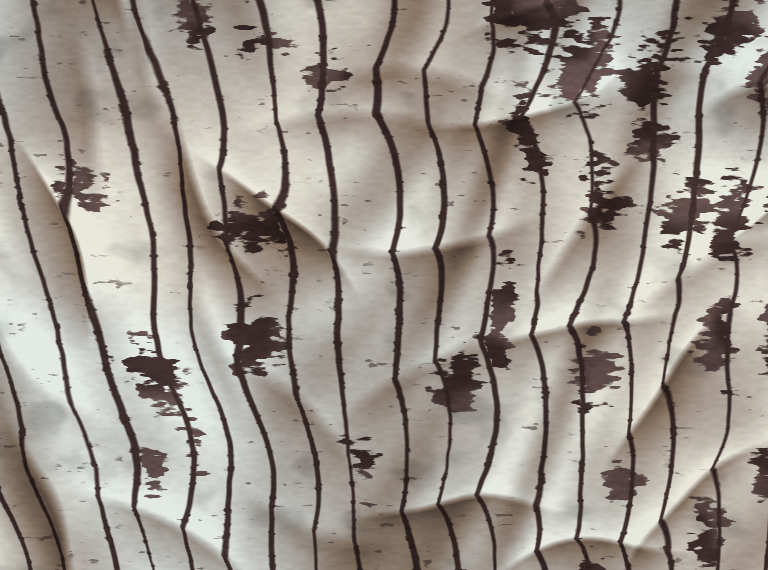
A Shadertoy shader for this texture:

```glsl
#define STRIPE_GAP 0.102
#define STRIPE_HALF 0.0050
#define PATCH_STEP 0.27
#define PATCH_CHANCE 0.44
#define FOLD_CELL vec2(0.22, 0.24)
#define FOLD_DEPTH 0.56
#define FOLD_PULL 0.040
#define SWELL_DEPTH 0.62
#define BASE_LIGHT 0.625
#define INK_DARK vec3(0.180, 0.125, 0.122)
#define INK_WORN vec3(0.340, 0.265, 0.260)

float hash(vec2 p) {
    vec3 q = fract(vec3(p.xyx) * 0.1031);
    q += dot(q, q.yzx + 33.33);
    return fract((q.x + q.y) * q.z);
}

float noise(vec2 p) {
    vec2 i = floor(p), f = fract(p);
    f = f * f * (3.0 - 2.0 * f);
    return mix(mix(hash(i), hash(i + vec2(1, 0)), f.x),
               mix(hash(i + vec2(0, 1)), hash(i + vec2(1, 1)), f.x), f.y);
}

float fbm(vec2 p) {
    float sum = 0.0, amp = 0.53;
    for (int i = 0; i < 4; i++) {
        sum += amp * noise(p);
        p = mat2(1.6, 0.3, -0.3, 1.9) * p + 7.3;
        amp *= 0.5;
    }
    return sum;
}

// Folds run down-right on the left side and up-right on the right side
float foldAngle(float x) {
    return mix(-1.1, 0.75, smoothstep(0.1, 1.25, x));
}

// x: signed shading of the creases, y: how far they pull the cloth
vec2 folds(vec2 p) {
    vec2 total = vec2(0);
    vec2 home = floor(p / FOLD_CELL);
    for (int j = -1; j <= 1; j++)
    for (int i = -1; i <= 1; i++) {
        vec2 cell = home + vec2(i, j);
        float size = hash(cell + 21.7);
        vec2 center = (cell + 0.2 + 0.6 * vec2(hash(cell + 3.1), hash(cell + 9.4))) * FOLD_CELL;
        float a = foldAngle(center.x) + 1.0 * (hash(cell + 15.2) - 0.5);
        vec2 q = mat2(cos(a), -sin(a), sin(a), cos(a)) * (p - center);
        q.y += (hash(cell + 31.0) - 0.5) * 3.0 * q.x * q.x + 0.03 * (noise(p * 7.0 + cell) - 0.5);
        float reach = smoothstep(0.22, 0.03, abs(q.x)) * smoothstep(0.19, 0.08, abs(q.y));
        float fall = exp(-abs(q.y) / (q.y > 0.0 ? 0.055 : 0.042));
        float side = clamp(q.y / mix(0.020, 0.005, size), -1.0, 0.75);
        total += reach * fall * (0.35 + 0.65 * size) * vec2(side, 1.0);
    }
    return total;
}

// Cloth colour from deep shadow to highlight
vec3 clothColor(float t) {
    vec3 c = mix(vec3(0.29, 0.23, 0.20), vec3(0.51, 0.44, 0.38), clamp(t / 0.32, 0.0, 1.0));
    c = mix(c, vec3(0.62, 0.58, 0.55), clamp((t - 0.32) / 0.20, 0.0, 1.0));
    c = mix(c, vec3(0.74, 0.73, 0.71), clamp((t - 0.52) / 0.20, 0.0, 1.0));
    return mix(c, vec3(0.90, 0.91, 0.885), clamp((t - 0.72) / 0.22, 0.0, 1.0));
}

// Blots that hang on the stripes: positive inside
float blots(vec2 cloth) {
    float best = -2.0;
    vec2 size = vec2(STRIPE_GAP, PATCH_STEP);
    vec2 home = floor(cloth / size);
    for (int j = -1; j <= 1; j++)
    for (int i = -1; i <= 1; i++) {
        vec2 cell = home + vec2(i, j);
        if (hash(cell + 51.3) > PATCH_CHANCE) continue;
        vec2 center = (cell + vec2(0.5, 0.15 + 0.7 * hash(cell + 5.5))) * size;
        center.x += 0.055 * (hash(cell + 8.8) - 0.5);
        vec2 radius = vec2(mix(0.024, 0.055, hash(cell + 12.1)), mix(0.03, 0.085, hash(cell + 17.9)));
        best = max(best, 1.0 - length((cloth - center) / radius));
    }
    return best;
}

void mainImage(out vec4 fragColor, in vec2 fragCoord) {
    vec2 p = fragCoord / iResolution.y;
    float soft = max(0.0030, 1.0 / iResolution.y);

    // Light over creases, broad swells and weave
    vec2 fold = folds(p);
    float a = foldAngle(p.x);
    vec2 along = vec2(dot(p, vec2(cos(a), sin(a))), dot(p, vec2(-sin(a), cos(a))));
    float swell = noise(along * vec2(3.0, 9.0) + 4.0) - 0.5;
    float weave = fbm(p * vec2(75.0, 170.0)) - 0.5;
    float light = BASE_LIGHT + FOLD_DEPTH * fold.x + SWELL_DEPTH * swell;
    light += 0.45 * (fbm(p * 3.2 + 11.0) - 0.5) + 0.10 * weave;
    light -= 0.10 * smoothstep(0.6, 1.2, p.y - 0.4 * p.x);

    // Stripe space: lines converge downwards and bend at the creases
    vec2 cloth = p;
    cloth.x -= (1.0 - p.y) * mix(0.32, -0.14, p.x * iResolution.y / iResolution.x);
    cloth.x += FOLD_PULL * fold.y + 0.05 * (noise(p * vec2(3.0, 5.0)) - 0.5);
    float stripe = floor(cloth.x / STRIPE_GAP);
    float d = cloth.x - (stripe + 0.5) * STRIPE_GAP;
    d += 0.030 * (hash(vec2(stripe, 4.0)) - 0.5);
    d += 0.020 * (noise(vec2(stripe * 5.7, p.y * 7.0)) - 0.5);
    d += 0.003 * (noise(vec2(stripe * 9.1, p.y * 45.0)) - 0.5);

    // Dry-brush ink: lines with rough edges plus blots frayed sideways
    float coarse = fbm(p * vec2(17.0, 36.0) + 2.0);
    float fine = fbm(p * vec2(48.0, 125.0) + 30.0);
    float width = STRIPE_HALF * mix(0.6, 1.5, noise(vec2(stripe * 3.3, p.y * 5.0)));
    width += 0.016 * max(0.0, fine - 0.58);
    float line = smoothstep(soft, -soft, abs(d) - width);
    float shape = 0.8 * blots(cloth) + 1.5 * (coarse - 0.5) + 1.5 * (fine - 0.52);
    float blot = smoothstep(-0.06, 0.16, shape);
    float specks = 0.5 * smoothstep(0.70, 0.80, fine) * smoothstep(0.45, 0.65, coarse);

    // Cloth tint, grey smudges and ink
    vec3 color = clothColor(light);
    color *= mix(vec3(1.02, 1.0, 0.97), vec3(0.99, 1.01, 1.015), smoothstep(0.3, 0.7, noise(p * 3.0 + 19.0)));
    color *= 1.0 - 0.14 * smoothstep(0.62, 0.80, fbm(p * 11.0 + 40.0));
    vec3 ink = mix(INK_DARK, INK_WORN, 0.8 * blot * (1.0 - line) * smoothstep(0.3, 0.65, noise(p * 14.0)));
    ink *= 0.65 + 0.58 * clamp(light, 0.0, 1.1) + 0.3 * weave;
    color = mix(color, ink, max(0.95 * max(line, blot), specks));
    fragColor = vec4(clamp(color, 0.0, 1.0), 1.0);
}
```
